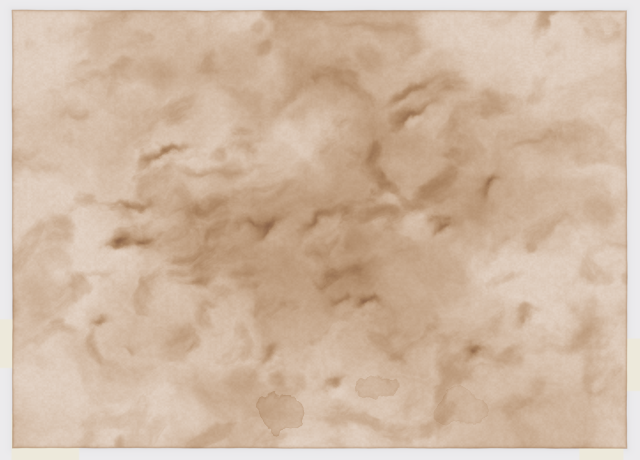
A WebGL 2 fragment shader for this texture:

```glsl
#version 300 es
precision highp float;
// A sheet of old stained paper taped on a pale board. Stain density is summed
// from a broad wash, warped fractal noise, ragged streaks, soft blots and
// tide marks, then turned into a cream-to-brown colour.
uniform vec2 u_resolution;
out vec4 fragColor;

float hash(vec2 p) {
  return fract(sin(dot(p, vec2(127.1, 311.7))) * 43758.5453);
}

float noise(vec2 p) {
  vec2 cell = floor(p), f = fract(p);
  f = f * f * f * (f * (f * 6.0 - 15.0) + 10.0);
  return mix(mix(hash(cell), hash(cell + vec2(1, 0)), f.x),
             mix(hash(cell + vec2(0, 1)), hash(cell + vec2(1, 1)), f.x), f.y);
}

float fbm(vec2 p) {
  float sum = 0.0, amp = 0.53;
  for (int i = 0; i < 5; i++) {
    sum += amp * noise(p);
    p = mat2(1.6, 1.2, -1.2, 1.6) * p + 7.3;
    amp *= 0.48;
  }
  return sum;
}

vec2 rotate(vec2 p, float a) {
  return vec2(cos(a) * p.x + sin(a) * p.y, cos(a) * p.y - sin(a) * p.x);
}

float boxDistance(vec2 p, vec2 lo, vec2 hi) {
  vec2 d = abs(p - 0.5 * (lo + hi)) - 0.5 * (hi - lo);
  return length(max(d, 0.0)) + min(max(d.x, d.y), 0.0);
}

// Dark slanted smudges, sharper below, each with a pale fold beneath.
float streaks(vec2 p, vec2 warp, vec2 ragged) {
  float sum = 0.0;
  for (int i = 0; i < 38; i++) {
    float k = float(i);
    vec2 rnd = vec2(hash(vec2(k, 1.0)), hash(vec2(k, 2.0)));
    vec2 spread = rnd + vec2(hash(vec2(k, 3.0)), hash(vec2(k, 4.0))) - 1.0;
    vec2 q = p - vec2(0.68, 0.53) - spread * vec2(0.66, 0.48) + warp * 0.04 + ragged * 0.035;
    q = rotate(q, 0.4 + 0.9 * (rnd.x - 0.5));
    float len = mix(0.016, 0.05, rnd.y);
    q.y += 0.5 * (rnd.x - 0.5) * q.x * q.x / len;
    float wide = mix(0.008, 0.014, rnd.x) * (q.y < 0.0 ? 0.75 : 1.3);
    float strength = mix(0.2, 0.85, pow(hash(vec2(k, 5.0)), 1.6));
    vec2 e = q / vec2(len, wide), fold = (q + vec2(0.0, 0.024)) / vec2(len, 0.011);
    sum += strength * (exp(-min(dot(e, e), 40.0)) - 0.14 * exp(-min(dot(fold, fold), 40.0)));
  }
  return sum;
}

// Roundish soft blots over the whole sheet.
float blots(vec2 p, vec2 warp) {
  float sum = 0.0;
  for (int i = 0; i < 26; i++) {
    float k = float(i) + 40.0;
    float size = hash(vec2(k, 3.0));
    vec2 center = vec2(1.39 * hash(vec2(k, 1.0)), pow(hash(vec2(k, 2.0)), 1.4));
    float d = length(p - center + warp * 0.05) / mix(0.008, 0.046, size);
    sum += mix(0.3, 0.17, size) * (1.0 - smoothstep(0.4, 1.3, d));
  }
  return sum;
}

// Crisp ragged stains with a thin dark rim near the lower edge.
float tideMarks(vec2 p, float px) {
  float sum = 0.0, ragged = fbm(p * 22.0) - 0.5;
  for (int i = 0; i < 3; i++) {
    float k = float(i);
    vec2 center = vec2(0.62 + 0.19 * k, 0.1 + 0.11 * hash(vec2(k, 9.0)));
    float d = length((p - center) * vec2(0.9, 1.2)) + 0.07 * ragged - 0.044;
    float inside = 1.0 - smoothstep(-px, px, d);
    sum += inside * (0.17 + 0.25 * exp(min(d, 0.0) / 0.003)) * (1.0 - 0.25 * k);
  }
  return sum;
}

void main() {
  float px = 1.0 / u_resolution.y, right = u_resolution.x * px;
  vec2 p = gl_FragCoord.xy * px;
  vec2 warp = vec2(fbm(p * 8.0 + 3.0), fbm(p * 8.0 + 19.0)) - 0.5;
  vec2 ragged = vec2(fbm(p * 30.0 + 5.0), fbm(p * 30.0 + 23.0)) - 0.5;

  // Stain density: wash, clouds and small mottling that follows the wash
  vec2 offset = (p - vec2(0.64, 0.53) + warp * 0.18) / vec2(0.48, 0.33);
  float wash = exp(-dot(offset, offset));
  float cloud = fbm(rotate(p, 0.2) * vec2(4.2, 5.6) + warp * 1.1 + 11.0) - 0.5;
  float mottle = fbm(rotate(p, 0.35) * vec2(11.0, 17.0) + warp * 1.5 + 41.0);
  float stain = 0.015 + 0.6 * wash + 1.15 * cloud;
  stain += (0.5 + 0.5 * wash) * smoothstep(0.5, 0.85, mottle) * 0.55;
  stain += streaks(p, warp, ragged) + blots(p, warp) + tideMarks(p, px);
  float crease = abs(noise(p * vec2(3.0, 6.0) + warp * 1.5 + 31.0) - 0.5);
  stain -= 0.07 * exp(-crease * 60.0) * noise(p * 7.0);
  stain = 0.5 * (stain + sqrt(stain * stain + 0.008));

  // Sheet outline with a browned rim
  float edge = boxDistance(p, vec2(0.027, 0.026), vec2(right - 0.029, 0.977));
  edge += 0.003 * (fbm(p * 14.0) - 0.5) + 0.002 * (p.x - 0.7) * (p.y - 0.5);
  stain += 0.8 * exp(min(edge, 0.0) / 0.0018) + 0.05 * exp(min(edge, 0.0) / 0.01);
  stain += 0.075 * (noise(p * 260.0) - 0.5) + 0.06 * (noise(p * 110.0) - 0.5);
  stain = min(stain, 1.65);

  // Density to colour, with reddish darks
  vec3 paper = vec3(0.88, 0.812, 0.755) - stain * vec3(0.22, 0.30, 0.375)
             - stain * (1.0 - stain) * vec3(0.0, 0.045, 0.1);
  paper += max(stain - 1.0, 0.0) * vec3(-0.05, -0.05, 0.02);

  // Board, shadow and tape tabs
  vec3 board = vec3(0.925, 0.922, 0.93) - 0.04 * exp(-max(edge, 0.0) / 0.006);
  float tab = min(boxDistance(p, vec2(-0.1, 0.2), vec2(0.1, 0.306)),
                  boxDistance(p, vec2(right - 0.1, 0.15), vec2(right + 0.1, 0.264)));
  tab = min(tab, boxDistance(p, vec2(0.025, -0.1), vec2(0.172, 0.1)));
  tab = min(tab, boxDistance(p, vec2(right - 0.132, -0.1), vec2(right - 0.036, 0.1)));
  board = mix(vec3(0.93, 0.915, 0.86), board, smoothstep(-px, px, tab));

  fragColor = vec4(mix(paper, board, smoothstep(-px, px, edge)), 1.0);
}
```
